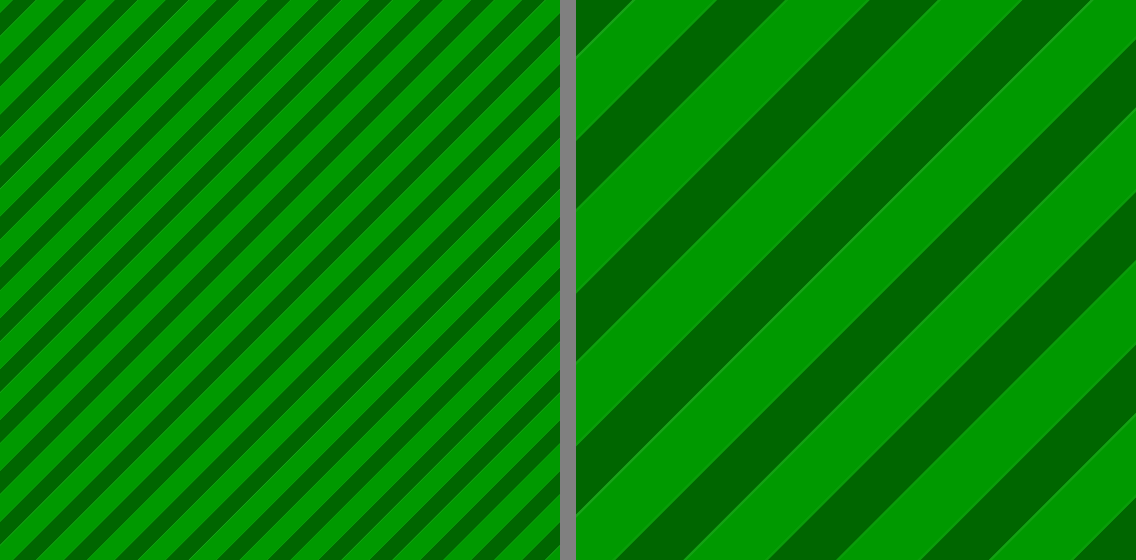
Left, the full canvas; right, a detail of the centre.
Give the GLSL for this pattern, as a Shadertoy shader.

```glsl
// Diagonal two-tone green stripes, eleven repeats across and down.
// A signed distance to the nearest stripe edge gives the bands; a faint pale
// rim on the edges swells and fades from stripe to stripe, and wraps.

#define REPEATS 11.0        // stripes along each side
#define RIM_CYCLES 3.0      // rim swells per tile, whole so that it wraps
#define OFFSET 0.702        // upper left edge of the first full stripe
#define BAND 0.555          // light share of one repeat
#define RIM_WIDTH 0.022     // rim width in repeats
#define RIM_SOFT 0.04       // faintest rim
#define RIM_BRIGHT 0.10     // strongest rim
#define LIGHT_GREEN vec3(0.0, 0.6, 0.0)
#define DARK_GREEN vec3(0.0, 0.4, 0.0)

const float TAU = 6.2831853;

// Signed distance to the band edge in repeats, negative inside the light band
float bandDistance(float phase) {
    return abs(fract(phase - 0.5 * BAND + 0.5) - 0.5) - 0.5 * BAND;
}

// Rim strength: varies per stripe on the upper left edge, faint on the other
float rimStrength(float phase) {
    float stripe = floor(phase + 0.5);
    float leading = step(abs(phase - stripe), 0.25);
    float swell = 0.5 - 0.5 * cos(TAU * RIM_CYCLES * (stripe - 1.0) / REPEATS);
    return mix(RIM_SOFT, RIM_BRIGHT, leading * swell);
}

void mainImage(out vec4 fragColor, in vec2 fragCoord) {
    vec2 uv = fragCoord / iResolution.xy;
    float phase = (uv.x + 1.0 - uv.y) * REPEATS - OFFSET;
    float soft = 0.7 * REPEATS / min(iResolution.x, iResolution.y);

    // Bands
    float dist = bandDistance(phase);
    float light = 1.0 - smoothstep(-soft, soft, dist);
    vec3 color = mix(DARK_GREEN, LIGHT_GREEN, light);

    // Pale rim just inside the light band
    float rimDist = abs(dist + 0.5 * RIM_WIDTH) - 0.5 * RIM_WIDTH;
    float rim = 1.0 - smoothstep(-soft, soft, rimDist);
    color = mix(color, vec3(1.0), rim * rimStrength(phase));

    fragColor = vec4(color, 1.0);
}
```
